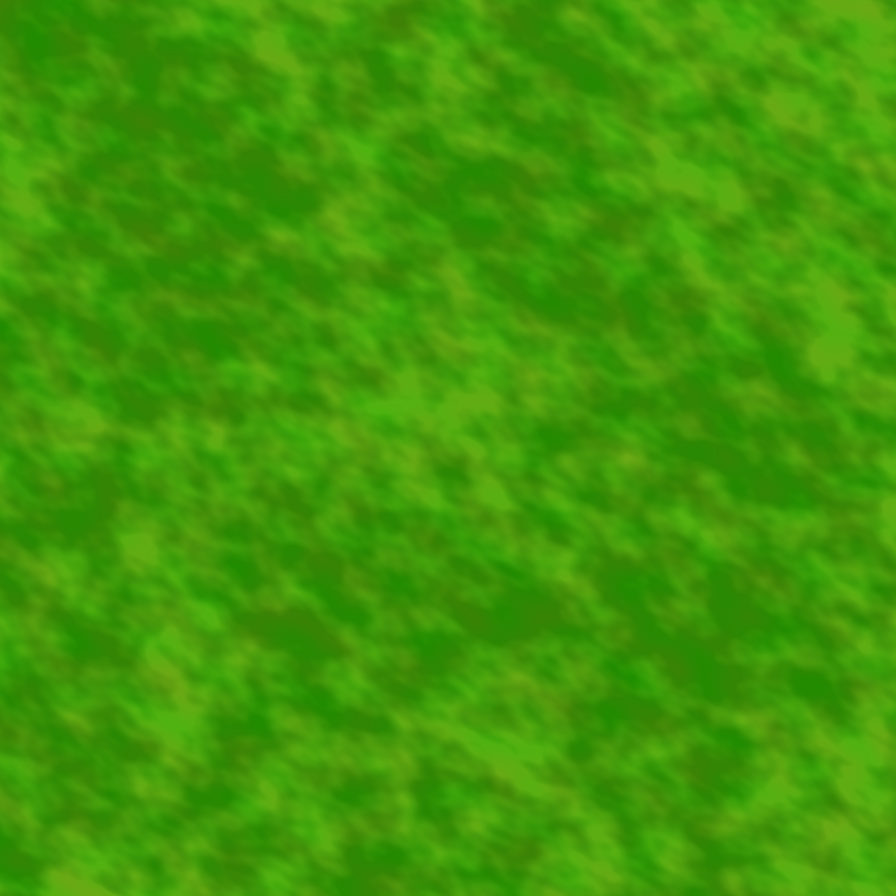
A WebGL 1 fragment shader for this texture:

```glsl
precision highp float;
// Soft mossy green turf: broad light and dark patches under small, slanted mottles.
// Two stacks of gradient noise are summed to a brightness of unit spread,
// which then picks a colour from a five-step green ramp.

uniform vec2 u_resolution;

const vec3 DEEP_GREEN   = vec3(0.18, 0.53, 0.01);
const vec3 DARK_GREEN   = vec3(0.22, 0.56, 0.02);
const vec3 MID_GREEN    = vec3(0.26, 0.60, 0.04);
const vec3 LIGHT_GREEN  = vec3(0.30, 0.64, 0.05);
const vec3 BRIGHT_GREEN = vec3(0.36, 0.68, 0.07);
const vec3 WARM_TINT    = vec3(0.022, -0.008, 0.004);

const float SLANT = -0.55;                  // direction of the mottles, radians
const vec2  STRETCH = vec2(0.75, 1.2);      // frequency along and across the slant
const float PATCH_FREQUENCY = 3.2;          // cells per canvas height
const float MOTTLE_FREQUENCY = 20.0;
const float TINT_FREQUENCY = 24.0;
const float PATCH_AMOUNT = 0.62;
const float MOTTLE_AMOUNT = 0.78;
const float PATCH_GAIN = 0.75;
const float MOTTLE_GAIN = 0.62;
const float LACUNARITY = 1.9;
const float NOISE_SPREAD = 0.21;            // standard deviation of raw noise
const float RAMP_STEP = 0.82;               // brightness between ramp colours
const float RAMP_CENTRE = 0.09;             // brightness of the middle colour

float hash(vec2 p) {
  return fract(sin(dot(p, vec2(127.1, 311.7))) * 43758.5453);
}

mat2 rotation(float angle) {
  float c = cos(angle), s = sin(angle);
  return mat2(c, s, -s, c);
}

// Slope of the random gradient at a lattice corner
float cornerSlope(vec2 cell, vec2 corner, vec2 local) {
  float angle = 6.28319 * hash(cell + corner);
  return dot(vec2(cos(angle), sin(angle)), local - corner);
}

// Gradient noise scaled to unit spread
float gradientNoise(vec2 p) {
  vec2 cell = floor(p);
  vec2 local = fract(p);
  vec2 blend = local * local * local * (local * (local * 6.0 - 15.0) + 10.0);
  float lower = mix(cornerSlope(cell, vec2(0.0, 0.0), local),
                    cornerSlope(cell, vec2(1.0, 0.0), local), blend.x);
  float upper = mix(cornerSlope(cell, vec2(0.0, 1.0), local),
                    cornerSlope(cell, vec2(1.0, 1.0), local), blend.x);
  return mix(lower, upper, blend.y) / NOISE_SPREAD;
}

// Three octaves, each turned slightly to hide the lattice, at unit spread
float layeredNoise(vec2 p, float gain) {
  mat2 turn = rotation(0.35);
  float sum = 0.0, power = 0.0, weight = 1.0;
  for (int i = 0; i < 3; i++) {
    sum += weight * gradientNoise(p);
    power += weight * weight;
    weight *= gain;
    p = turn * p * LACUNARITY + vec2(17.3, 9.1);
  }
  return sum / sqrt(power);
}

vec3 greenRamp(float brightness) {
  float t = 2.0 + (brightness - RAMP_CENTRE) / RAMP_STEP;
  vec3 color = mix(DEEP_GREEN, DARK_GREEN, clamp(t, 0.0, 1.0));
  color = mix(color, MID_GREEN, clamp(t - 1.0, 0.0, 1.0));
  color = mix(color, LIGHT_GREEN, clamp(t - 2.0, 0.0, 1.0));
  return mix(color, BRIGHT_GREEN, clamp(t - 3.0, 0.0, 1.0));
}

void main() {
  vec2 uv = gl_FragCoord.xy / u_resolution.y;
  vec2 slanted = rotation(-SLANT) * uv * STRETCH;

  // Brightness from broad patches and small mottles
  float patches = layeredNoise(rotation(0.4) * uv * PATCH_FREQUENCY + 5.7, PATCH_GAIN);
  float mottles = layeredNoise(slanted * MOTTLE_FREQUENCY + 31.4, MOTTLE_GAIN);
  float brightness = PATCH_AMOUNT * patches + MOTTLE_AMOUNT * mottles;

  // Faint drift between cool and yellowish green
  float warmth = gradientNoise(slanted * TINT_FREQUENCY + 73.9);
  vec3 color = greenRamp(brightness) + WARM_TINT * warmth;

  gl_FragColor = vec4(clamp(color, 0.0, 1.0), 1.0);
}
```
